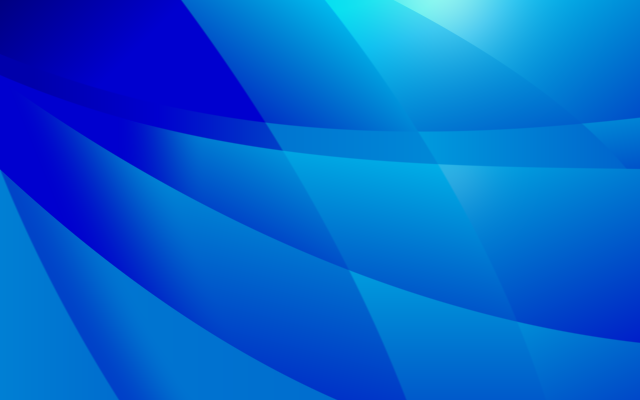
Write a Shadertoy shader that draws this background.

```glsl
// Layered translucent blue sweeps crossed by steep arcs, lit from the top.
#define SOFTNESS 0.9
#define GLOW_CENTER vec2(0.69, 1.03)
#define GLOW_TINT vec3(0.56, 0.10, 0.0)
#define SHEEN_CENTER vec2(0.70, 0.57)
#define SHEEN_TINT vec3(0.17, 0.03, 0.0)
#define DEEPEST_BLUE 0.45

// Cubic with coefficients from constant to highest power.
float curve(vec4 k, float t) {
    return k.x + t * (k.y + t * (k.z + t * k.w));
}

// Smooth step from 0 to 1 across an edge at zero.
float side(float d) {
    float w = SOFTNESS / iResolution.y;
    return smoothstep(-w, w, d);
}

// Linear shading: horizontal slope, vertical slope, base level.
float plane(vec2 p, float slopeX, float slopeY, float base) {
    return slopeX * p.x + slopeY * p.y + base;
}

// Maps a brightness level to navy, blue, azure or cyan.
vec3 bluePalette(float level) {
    float g = clamp(level, 0.0, 0.87);
    float b = 0.81 - 0.24 * g + 0.56 * g * g + 0.55 * min(level, 0.0);
    return vec3(0.0, g, clamp(b, DEEPEST_BLUE, 0.94));
}

float radialGlow(vec2 p, vec2 center, float radius) {
    vec2 d = (p - center) * vec2(1.6, 1.0) / radius;
    return exp(-dot(d, d));
}

void mainImage(out vec4 fragColor, in vec2 fragCoord) {
    vec2 p = fragCoord / iResolution.xy;

    // Broad sweeps, each covering what lies below it
    float sweep1 = side(curve(vec4(0.865, -0.657, 0.652, -0.154), p.x) - p.y);
    float sweep2 = side(curve(vec4(0.8125, -0.687, 0.692, -0.24), p.x) - p.y);
    float sweep3 = side(curve(vec4(0.801, -1.132, 0.474, 0.0), p.x) - p.y);
    float sweep4 = side(curve(vec4(0.577, -1.489, 0.748, 0.0), p.x) - p.y);

    // Steep arcs, each covering what lies to its right
    float arcLeft = side(p.x - curve(vec4(0.635, -0.240, -0.112, 0.0), p.y));
    float arcMid = side(p.x - curve(vec4(0.853, -0.201, -0.144, 0.0), p.y));
    float arcRight = side(p.x - curve(vec4(1.015, 0.4, -0.8, 0.0), p.y));
    float cornerDist = p.x - curve(vec4(0.186, -0.396, 0.128, 0.0), p.y);

    // Top field
    float top = min(plane(p, 1.9, -1.2, 0.65), 0.0);
    top = mix(top, plane(p, 1.5, 1.3, -1.33), arcLeft);
    top = mix(top, plane(p, -0.5, 1.1, 0.065), arcMid);
    top = mix(top, plane(p, -1.03, 0.81, 0.76), arcRight);

    // Narrow band
    float narrow = max(plane(p, 1.3, 0.0, -0.32), -0.25);
    narrow = mix(narrow, plane(p, 0.3, 0.0, 0.33), arcLeft);
    narrow = mix(narrow, plane(p, -0.65, 0.0, 1.03), arcMid);
    narrow = mix(narrow, plane(p, -0.5, 1.5, -0.045), arcRight);

    // Wide band, shadowed on the left
    float wide = plane(p, 1.1, 1.3, -0.717) * smoothstep(0.18, 0.32, p.x);
    wide = mix(wide, plane(p, 0.3, 1.0, -0.11), arcLeft);
    wide = mix(wide, plane(p, -0.6, 0.85, 0.597), arcMid);

    // Lower band, with a leaning shadow
    float lean = p.x + 0.25 * (p.y - 0.5);
    float lower = plane(p, 0.3, 0.75, 0.036) * smoothstep(0.08, 0.28, lean);
    lower = mix(lower, plane(p, 0.0, 0.8, 0.35), arcLeft);
    lower = mix(lower, plane(p, -0.6, 0.8, 0.88), arcMid);

    // Bottom corner
    float fold = mix(0.27, 0.48, smoothstep(0.0, 0.12, cornerDist)) - 0.1 * p.x;
    float corner = mix(0.5 - 0.4 * p.x, fold, side(cornerDist));

    // Stack the layers
    float level = mix(top, narrow, sweep1);
    level = mix(level, wide, sweep2);
    level = mix(level, lower, sweep3);
    level = mix(level, corner, sweep4);
    vec3 color = bluePalette(level);

    // Light at the top edge and a faint sheen inside the wide band
    float lit = arcMid * (1.0 - sweep1) * mix(0.6, 1.0, arcRight);
    float sheen = arcMid * sweep2 * (1.0 - sweep3);
    color += GLOW_TINT * lit * radialGlow(p, GLOW_CENTER, 0.18);
    color += SHEEN_TINT * sheen * radialGlow(p, SHEEN_CENTER, 0.11);

    fragColor = vec4(clamp(color, 0.0, 1.0), 1.0);
}
```
